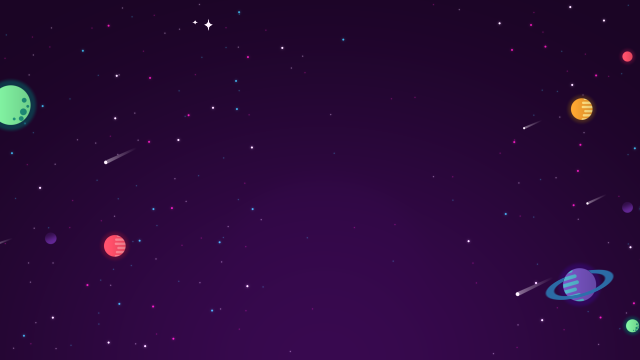
Reproduce this background procedurally as a WebGL 1 fragment shader.

```glsl
precision highp float;
uniform vec2 u_resolution;

const vec3 WHITE = vec3(1.0, 0.95, 1.0);
const vec3 TEAL = vec3(0.12, 0.68, 0.74);
const vec3 PINK = vec3(0.80, 0.08, 0.55);
const vec3 CORAL = vec3(0.97, 0.30, 0.40);
const vec3 MINT = vec3(0.48, 0.90, 0.60);
const vec3 VIOLET = vec3(0.42, 0.17, 0.64);

float hash(vec2 p) {
  return fract(sin(dot(p, vec2(127.1, 311.7))) * 4375.85);
}

float cover(float d, float px) {
  return 1.0 - smoothstep(-0.7 * px, 0.7 * px, d);
}

float disc(vec2 p, float r, float px) {
  return cover(length(p) - r, px);
}

vec2 rotate(vec2 p, float a) {
  float c = cos(a), s = sin(a);
  return vec2(c * p.x + s * p.y, c * p.y - s * p.x);
}

// Night sky lit from the bottom centre, with a faint dome
vec3 sky(vec2 p) {
  float d = length((p - vec2(0.9, 0.0)) * vec2(0.8, 1.0));
  vec3 col = mix(vec3(0.220, 0.035, 0.310), vec3(0.105, 0.018, 0.145), smoothstep(0.0, 1.2, d));
  float dome = cover(length(p - vec2(0.9, 0.22)) - 0.29, 0.06);
  return col + vec3(0.008, 0.001, 0.014) * dome * smoothstep(0.1, 0.5, p.y);
}

// One jittered star per occupied cell; the middle stays sparse
vec3 stars(vec2 p, float cells, float size, float seed, float px) {
  vec2 id = floor(p * cells);
  vec2 key = id + seed;
  vec2 jitter = vec2(hash(key), hash(key + 17.3)) * 0.6 + 0.2;
  float side = smoothstep(0.2, 0.45, abs((id.x + 0.5) / cells - 1.1));
  float present = step(hash(key + 41.7), mix(0.07, 0.40, side));
  float hue = hash(key + 63.1);
  vec3 tint = hue < 0.36 ? WHITE : (hue < 0.66 ? TEAL : PINK);
  float d = length(p - (id + jitter) / cells);
  float glow = 0.2 * exp(-d * d / (4.0 * size * size));
  return tint * present * (disc(vec2(d, 0.0), size, px) + glow);
}

// Four-pointed star with concave sides
float sparkle(vec2 p, float r, float px) {
  vec2 q = sqrt(abs(p) / r);
  return cover((q.x + q.y - 1.15) * r, px);
}

// Bright head with a widening, fading tail
float comet(vec2 p, vec2 tail, float r, float px) {
  float len = length(tail);
  vec2 dir = tail / len;
  float along = dot(p, dir);
  float across = abs(dot(p, vec2(-dir.y, dir.x)));
  float t = clamp(along / len, 0.0, 1.0);
  float streak = cover(across - r * (1.0 - 0.5 * t), px) * step(0.0, along);
  return max(disc(p, r, px), 0.45 * streak * (1.0 - t));
}

// Round-ended bars reaching in from the positive x side of a unit disc
float bars(vec2 q, float px) {
  float y = q.y * 2.6;
  float row = floor(y);
  float start = mix(0.05, 0.55, hash(vec2(row, 3.0)));
  vec2 d = vec2(max(start - q.x, 0.0), (fract(y) - 0.5) / 2.6);
  return cover(length(d) - 0.11, px);
}

vec3 halo(vec3 col, vec2 p, float r, vec3 tint, float px) {
  return mix(col, tint, 0.75 * disc(p, r, px + 0.008));
}

vec3 globe(vec3 col, vec2 p, float r, vec3 tint, float px) {
  float light = 1.0 - 0.1 * p.x / r;
  return mix(col, tint * light, disc(p, r, px));
}

vec3 stripedPlanet(vec3 col, vec2 p, float r, vec3 tint, vec3 stripe, float px) {
  return globe(col, p, r, mix(tint, stripe, bars(p / r, px / r)), px);
}

vec3 crateredPlanet(vec3 col, vec2 p, float r, float px) {
  float craters = 0.0;
  for (int i = 0; i < 5; i++) {
    float k = float(i);
    float a = 0.35 - 0.42 * k;
    float size = 0.07 + 0.05 * mod(k * 2.0 + 1.0, 3.0);
    vec2 spot = vec2(cos(a), sin(a)) * (0.72 + 0.14 * mod(k, 2.0));
    craters = max(craters, disc(p / r - spot, size, px / r));
  }
  return globe(col, p, r, mix(MINT, vec3(0.12, 0.57, 0.48), craters), px);
}

vec3 moon(vec3 col, vec2 p, float r, float px) {
  float lit = smoothstep(-1.0, 0.8, (0.4 * p.x - p.y) / r);
  return mix(col, VIOLET, disc(p, r, px) * mix(0.2, 0.85, lit));
}

vec3 ringedPlanet(vec3 col, vec2 p, float r, float px) {
  vec2 q = rotate(p, 0.28);
  float e = length(q * vec2(1.0, 2.9));
  float ring = cover(abs(e - 1.85 * r) - 0.26 * r, px * 2.0);
  float front = max(1.0 - disc(p, r, px), step(q.y, 0.0));
  vec3 body = mix(vec3(0.44, 0.31, 0.72), vec3(0.30, 0.66, 0.74), bars(vec2(-q.x, q.y) / r, px / r));
  col = halo(col, p, 1.28 * r, vec3(0.20, 0.03, 0.40), px);
  col = globe(col, p, r, body, px);
  return mix(col, vec3(0.17, 0.44, 0.67), ring * front * 0.95);
}

void main() {
  vec2 p = gl_FragCoord.xy / u_resolution.y;
  float px = 1.0 / u_resolution.y;
  vec3 col = sky(p);

  col += 0.85 * stars(p, 11.0, 0.0026, 5.0, px);
  col += 0.28 * stars(p, 17.0, 0.0016, 29.0, px);
  float white = max(sparkle(p - vec2(0.579, 0.931), 0.013, px), sparkle(p - vec2(0.542, 0.938), 0.007, px));

  // Comets
  white = max(white, comet(p - vec2(0.294, 0.549), vec2(0.085, 0.040), 0.0050, px));
  white = max(white, comet(p - vec2(1.456, 0.644), vec2(0.050, 0.022), 0.0030, px));
  white = max(white, comet(p - vec2(1.632, 0.435), vec2(0.053, 0.025), 0.0033, px));
  white = max(white, comet(p - vec2(1.438, 0.183), vec2(0.098, 0.046), 0.0055, px));
  white = max(white, comet(p - vec2(-0.020, 0.318), vec2(0.055, 0.020), 0.0033, px));
  col = mix(col, WHITE, white);

  // Planets and moons
  vec2 big = p - vec2(0.030, 0.708), small = p - vec2(1.757, 0.095);
  vec2 red = p - vec2(0.319, 0.317), gold = p - vec2(1.616, 0.697), dot3 = p - vec2(1.743, 0.843);
  col = crateredPlanet(halo(col, big, 0.070, vec3(0.04, 0.27, 0.32), px), big, 0.055, px);
  col = crateredPlanet(halo(col, small, 0.025, vec3(0.04, 0.27, 0.32), px), small, 0.018, px);
  col = stripedPlanet(halo(col, red, 0.039, vec3(0.36, 0.05, 0.22), px), red, 0.030, CORAL, vec3(1.0, 0.52, 0.58), px);
  col = stripedPlanet(halo(col, gold, 0.038, vec3(0.32, 0.18, 0.12), px), gold, 0.030, vec3(0.93, 0.61, 0.18), vec3(1.0, 0.87, 0.50), px);
  col = globe(halo(col, dot3, 0.020, vec3(0.36, 0.05, 0.22), px), dot3, 0.014, CORAL, px);
  col = moon(col, p - vec2(0.141, 0.338), 0.016, px);
  col = moon(col, p - vec2(1.743, 0.424), 0.015, px);
  col = ringedPlanet(col, p - vec2(1.610, 0.209), 0.046, px);

  gl_FragColor = vec4(col, 1.0);
}
```
